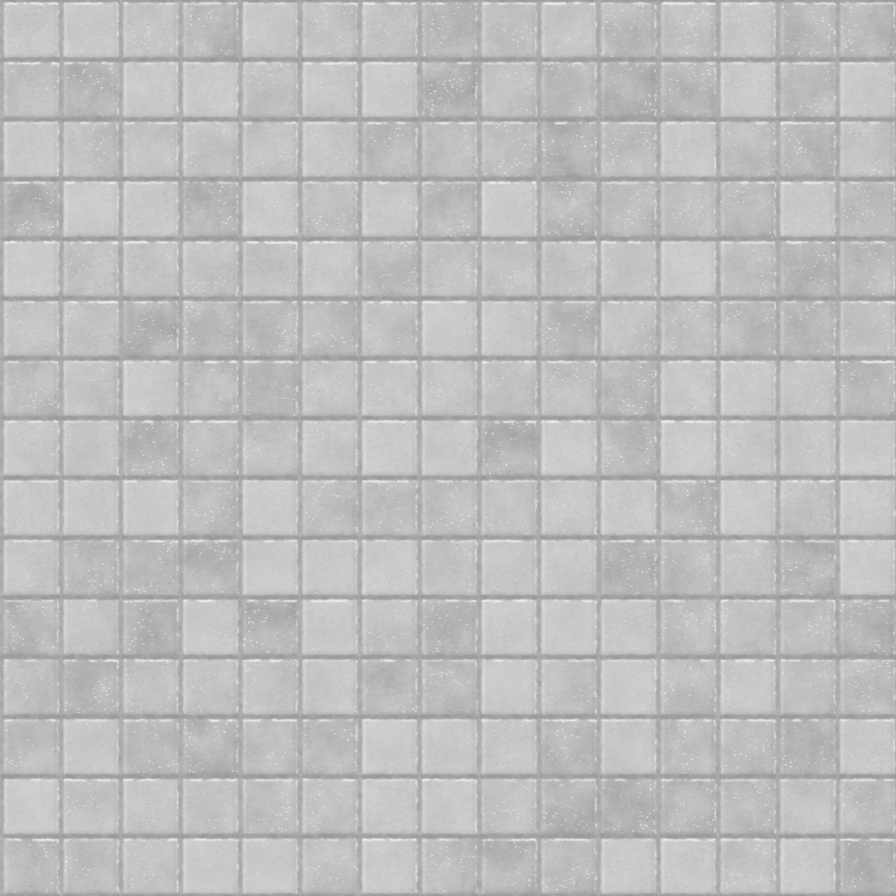
A three.js fragment shader for this texture:

```glsl
varying vec2 vUv;

const float TILES = 15.0;
const vec2 GRID_SHIFT = vec2(0.02, 0.0);
const float HALF_TILE = 0.46;
const float CORNER = 0.03;
const float EDGE_SOFT = 0.025;
const float EDGE_WOBBLE = 0.008;
const float RIM_WIDTH = 0.022;
const float FLECK_SCALE = 13.0;

const float TILE_LIGHT = 0.795;
const float TILE_DARK = 0.705;
const float GROUT_ACROSS = 0.625;
const float GROUT_DOWN = 0.675;
const float GLINT = 0.93;

float hash(vec2 p) {
  vec3 q = fract(vec3(p.xyx) * 0.1031);
  q += dot(q, q.yzx + 33.33);
  return fract((q.x + q.y) * q.z);
}

// Layered, folded sines, roughly -1 to 1
float ripple(vec2 p) {
  const mat2 TURN = mat2(1.36, 1.02, -1.02, 1.36);
  float sum = 0.0;
  float gain = 0.5;
  for (int i = 0; i < 4; i++) {
    p = TURN * p + 1.7;
    sum += gain * sin(p.x + 1.4 * sin(p.y));
    gain *= 0.62;
  }
  return sum;
}

// Cellular noise: distance to the nearest point, and its random id
vec2 cellular(vec2 p) {
  vec2 cell = floor(p);
  vec2 nearest = vec2(8.0, 0.0);
  for (int y = -1; y <= 1; y++) {
    for (int x = -1; x <= 1; x++) {
      vec2 c = cell + vec2(float(x), float(y));
      vec2 point = c + vec2(hash(c + 11.3), hash(c + 47.9));
      float d = length(p - point);
      if (d < nearest.x) nearest = vec2(d, hash(c + 83.1));
    }
  }
  return nearest;
}

float roundedBox(vec2 p, float halfSize, float radius) {
  vec2 q = abs(p) - halfSize + radius;
  return length(max(q, 0.0)) + min(max(q.x, q.y), 0.0) - radius;
}

// Soft line centred on zero
float band(float d, float width) {
  return exp(-d * d / (width * width));
}

void main() {
  vec2 grid = vUv * TILES - GRID_SHIFT;
  vec2 tile = floor(grid) + 20.0;
  vec2 local = fract(grid) - 0.5;
  float wear = pow(hash(tile), 1.5);
  float shine = hash(tile + 61.7);

  // Uneven tile outline
  float roughX = ripple(grid * 12.0);
  float roughY = ripple(grid.yx * 12.0 + 9.0);
  vec2 p = local + EDGE_WOBBLE * vec2(roughX, roughY);
  float outline = roundedBox(p, HALF_TILE, CORNER);
  float face = 1.0 - smoothstep(-EDGE_SOFT, EDGE_SOFT, outline);

  // Cloudy glaze, different on each tile
  vec2 glazePos = grid * 2.3 + 40.0 * vec2(hash(tile + 3.1), hash(tile + 7.7));
  float glaze = mix(TILE_LIGHT, TILE_DARK, wear);
  glaze += (0.014 + 0.035 * wear) * ripple(glazePos);
  glaze += 0.007 * ripple(grid * 15.0);

  // Slanted flecks and pits, stronger on worn tiles
  vec2 slant = vec2(grid.x + 0.5 * grid.y, 1.3 * grid.y - 0.4 * grid.x);
  vec2 fleck = cellular(slant * FLECK_SCALE);
  float spot = 1.0 - smoothstep(0.1, 0.45, fleck.x);
  float patchy = smoothstep(-0.4, 0.6, ripple(glazePos * 1.3 + 5.0));
  float fleckGain = (0.03 + 0.11 * wear) * (0.3 + 0.7 * patchy);
  glaze += spot * fleckGain * smoothstep(0.6, 0.95, fleck.y);
  glaze -= spot * 0.035 * smoothstep(0.3, 0.0, fleck.y);

  // Bevel shading toward the lower and right edges
  glaze -= 0.045 * band(p.y + HALF_TILE, 0.05);
  glaze -= 0.025 * band(p.x - HALF_TILE + 0.05, 0.03);
  glaze += 0.035 * band(p.x + HALF_TILE - 0.04, 0.03);

  // Grout, darker in the horizontal joints
  float acrossJoint = smoothstep(-0.03, 0.03, abs(local.y) - abs(local.x));
  float grout = mix(GROUT_DOWN, GROUT_ACROSS, acrossJoint);
  grout += 0.03 * ripple(grid * 9.0 + 3.0);
  float shade = mix(grout, glaze, face);

  // Broken glints along the top and right rims
  float inX = 1.0 - smoothstep(HALF_TILE - 0.03, HALF_TILE + 0.01, abs(local.x));
  float inY = 1.0 - smoothstep(HALF_TILE - 0.03, HALF_TILE + 0.01, abs(local.y));
  float topBreak = smoothstep(-0.6, 0.5, ripple(grid * vec2(7.0, 3.0) + 2.0));
  float topRim = band(p.y - HALF_TILE + 0.02, RIM_WIDTH) * inX;
  shade = mix(shade, GLINT, topRim * topBreak * (0.4 + 0.6 * shine));
  float sideBreak = smoothstep(0.0, 0.7, roughY);
  float sideRim = band(p.x - HALF_TILE + 0.005, RIM_WIDTH) * inY;
  shade = mix(shade, GLINT, sideRim * sideBreak * 0.55);

  gl_FragColor = vec4(vec3(clamp(shade, 0.0, 1.0)), 1.0);
}
```
